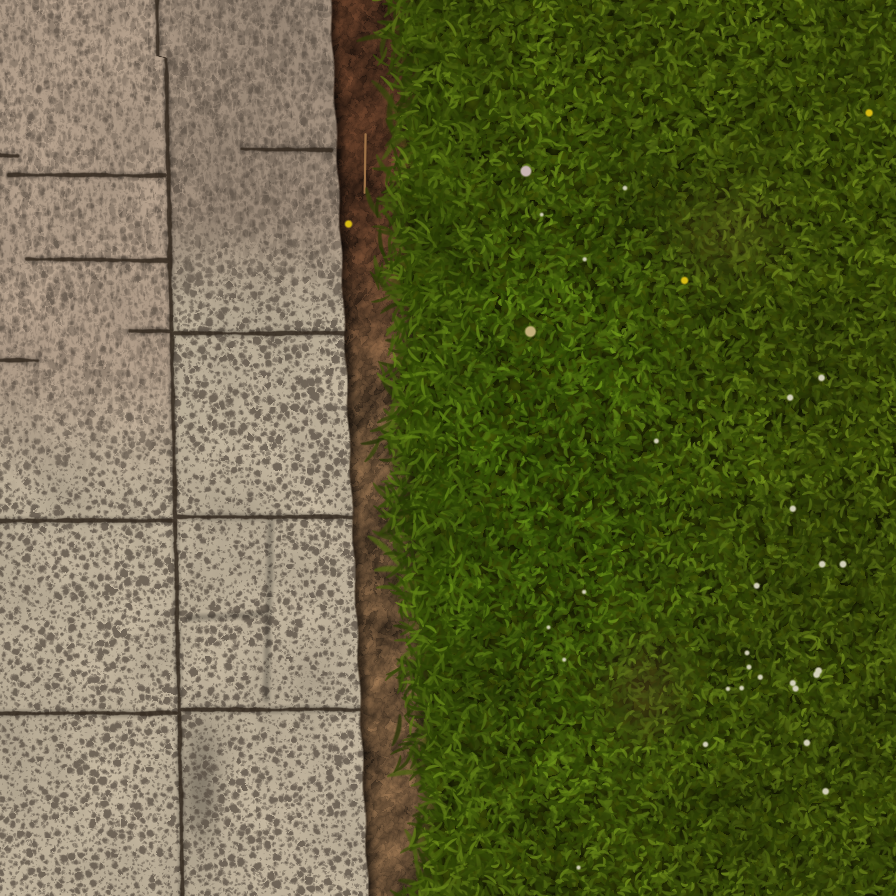
Write a WebGL 1 fragment shader that draws this texture.

```glsl
precision highp float;
uniform vec2 u_resolution;

float hash(vec2 p) {
  return fract(sin(dot(p, vec2(127.1, 311.7))) * 43758.5);
}

vec2 hash2(vec2 p) {
  return vec2(hash(p), hash(p + 41.3));
}

// Uneven variation from layered sines
float waves(vec2 p) {
  float sum = 0.0, gain = 0.5;
  for (int i = 0; i < 4; i++) {
    sum += gain * sin(p.x + 1.7 * sin(p.y * 0.8)) * cos(p.y + 1.3 * sin(p.x * 0.7));
    p = mat2(1.5, 1.2, -1.2, 1.5) * p + 2.3;
    gain *= 0.6;
  }
  return sum;
}

// Distance to the nearest cell point, and its random value
vec2 cellular(vec2 p) {
  vec2 best = vec2(9.0, 0.0);
  for (int k = 0; k < 9; k++) {
    vec2 id = floor(p) + vec2(mod(float(k), 3.0), floor(float(k) / 3.0)) - 1.0;
    float d = length(id + hash2(id) - p);
    if (d < best.x) best = vec2(d, hash(id + 7.7));
  }
  return best;
}

float segment(vec2 p, vec2 a, vec2 b) {
  vec2 ab = b - a;
  return length(p - a - ab * clamp(dot(p - a, ab) / dot(ab, ab), 0.0, 1.0));
}

float spot(vec2 p, vec2 center, vec2 size) {
  vec2 d = (p - center) / size;
  return exp(-dot(d, d));
}

float lawnEdge(float y) {
  return 0.442 + 0.025 * smoothstep(0.4, 0.22, y) + 0.006 * sin(y * 23.0) + 0.005 * sin(y * 71.0);
}

float specks(vec2 p, float density) {
  p += 0.0025 * vec2(waves(p.yx * 190.0), waves(p * 210.0));
  vec2 coarse = cellular(p * 105.0), fine = cellular(p * 190.0);
  float a = smoothstep(0.16, -0.16, coarse.x - density * (0.1 + 0.9 * coarse.y));
  return max(a, 0.7 * smoothstep(0.2, -0.2, fine.x - density * 0.8 * fine.y));
}

vec3 paving(vec2 p, float pathEdge) {
  float middle = 0.204 - 0.02 * p.y - 0.009 * smoothstep(0.935, 0.938, p.y);
  float isRight = step(middle, p.x);
  float smear = mix(smoothstep(0.42, 0.62, p.y), smoothstep(0.63, 0.78, p.y), isRight);
  float grime = waves(p * vec2(23.0, 17.0));
  float density = 0.47 + 0.16 * grime + 0.1 * isRight * smoothstep(0.42, 0.64, p.y);
  float speck = mix(specks(p, density), specks(p * vec2(1.15, 0.5), density), smear * 0.5);
  vec3 stone = mix(vec3(0.75, 0.7, 0.61), vec3(0.71, 0.63, 0.55), smear);
  stone *= 0.98 + 0.08 * grime - 0.1 * isRight * smear;
  stone *= 1.0 - 0.28 * isRight * spot(p, vec2(0.225, 0.12), vec2(0.022, 0.07));
  vec3 color = mix(stone, vec3(0.33, 0.29, 0.25), speck * 0.75);

  // Long joints, short cuts and faint cracks
  vec2 q = p + 0.0008 * vec2(waves(p.yy * 60.0), waves(p.xx * 60.0));
  float joint = abs(q.x - middle);
  for (int k = 0; k < 3; k++) {
    float n = float(k), y = 0.628 - 0.205 * n - 0.005 * n * (n - 1.0);
    if (k > 0 || isRight > 0.5) joint = min(joint, abs(q.y - y + 0.004 * (1.0 - isRight)));
  }
  joint = min(joint, segment(q, vec2(0.27, 0.834), vec2(0.37, 0.832)));
  joint = min(joint, segment(q, vec2(0.01, 0.805), vec2(0.184, 0.804)));
  joint = min(joint, segment(q, vec2(0.03, 0.711), vec2(0.188, 0.709)));
  joint = min(joint, segment(q, vec2(0.145, 0.631), vec2(0.19, 0.63)));
  joint = min(joint, segment(q, vec2(0.0, 0.598), vec2(0.042, 0.598)));
  joint = min(joint, segment(q, vec2(0.0, 0.827), vec2(0.02, 0.826)));
  float crack = min(segment(q, vec2(0.302, 0.415), vec2(0.297, 0.22)), segment(q, vec2(0.21, 0.31), vec2(0.3, 0.315)));
  color *= 1.0 - 0.25 * smoothstep(0.007, 0.0, crack) - 0.2 * smoothstep(0.007, 0.001, joint);
  float gap = 0.0032 + 0.0012 * waves(p * 70.0);
  return mix(color, vec3(0.2, 0.16, 0.12), 0.85 * smoothstep(gap, gap - 0.0022, joint));
}

vec3 soil(vec2 p, float pathEdge) {
  vec2 crumb = cellular(p * vec2(150.0, 125.0) + waves(p * 160.0));
  vec3 earth = mix(vec3(0.42, 0.32, 0.22), vec3(0.32, 0.2, 0.13), smoothstep(0.5, 0.8, p.y));
  earth *= 0.85 + 0.35 * crumb.y - 0.3 * crumb.x + 0.4 * waves(p * 50.0);
  float straw = segment(p, vec2(0.408, 0.85), vec2(0.407, 0.785));
  earth = mix(earth, vec3(0.62, 0.45, 0.28), smoothstep(0.002, 0.0005, straw));
  return earth * mix(0.5, 1.0, smoothstep(0.0, 0.012, p.x - pathEdge));
}

// Layers of curved, tapered blades rooted on the lawn
vec3 grass(vec2 p, vec3 ground) {
  float tone = waves(p * 13.0 + 1.0) + 0.6 * waves(p * 45.0);
  float inside = p.x - lawnEdge(p.y);
  float worn = 0.6 * spot(p, vec2(0.72, 0.23), vec2(0.04, 0.05)) + 0.4 * spot(p, vec2(0.81, 0.74), vec2(0.06, 0.05));
  float lush = 0.25 + 0.5 * spot(p, vec2(0.6, 0.45), vec2(0.2, 0.4));
  float reach = mix(1.0, 0.62, smoothstep(0.03, 0.13, inside));
  vec2 leaf = cellular(p * 95.0);
  vec3 under = vec3(0.18, 0.22, 0.02) * (0.75 + 0.8 * leaf.y - 0.5 * leaf.x);
  under = mix(under, vec3(0.25, 0.2, 0.08), worn);
  vec3 color = mix(ground, under, smoothstep(-0.012, 0.022, inside + 0.012 * tone));
  for (int layer = 0; layer < 8; layer++) {
    float n = float(layer), scale = 46.0 + 6.0 * n - 14.0 * mod(n, 2.0);
    vec2 g = p * scale + n * 17.3;
    for (int k = 0; k < 9; k++) {
      vec2 id = floor(g) + vec2(mod(float(k), 3.0), floor(float(k) / 3.0)) - 1.0;
      vec2 root = id + hash2(id + n), place = (root - n * 17.3) / scale, d = g - root;
      float rnd = hash(id + 3.1 * n + 5.0), angle = 6.283 * hash(id + 19.0 + n);
      vec2 axis = vec2(cos(angle), sin(angle));
      float along = dot(d, axis) / (reach * (0.35 + 0.6 * rnd));
      float across = abs(dot(d, vec2(-axis.y, axis.x)) - 0.13 * along * along);
      float width = 0.13 * sqrt(max(0.0, 1.0 - along * along));
      float cover = smoothstep(0.07, -0.07, across - width) * step(abs(along), 1.0);
      cover *= step(lawnEdge(place.y) - 0.022 * rnd * rnd, place.x);
      float light = hash(id + 2.0 * n + 71.0);
      vec3 blade = mix(vec3(0.17, 0.22, 0.02), vec3(0.42, 0.48, 0.11), light * light);
      blade *= mix(vec3(1.0), vec3(0.75, 1.0, 0.6), lush);
      blade = mix(blade, vec3(0.35, 0.31, 0.13), worn * 0.65);
      color = mix(color, blade * (0.88 + 0.04 * n + 0.2 * tone), cover * 0.75);
    }
  }
  return color;
}

void bloom(inout vec3 color, vec2 d, float radius, vec3 tint) {
  color = mix(color, tint, smoothstep(radius + 0.0015, radius - 0.0015, length(d)));
}

void main() {
  vec2 p = gl_FragCoord.xy / u_resolution;
  float pathEdge = 0.411 - 0.042 * p.y + 0.001 * sin(p.y * 90.0);
  vec3 color = grass(p, soil(p, pathEdge));
  color = mix(color, paving(p, pathEdge), smoothstep(0.0015, -0.0015, p.x - pathEdge));

  // Clustered and stray daisies, then larger blooms
  vec3 white = vec3(0.82, 0.81, 0.72), yellow = vec3(0.85, 0.74, 0.08);
  for (int i = 0; i < 26; i++) {
    vec2 r = hash2(vec2(float(i), 4.7));
    vec2 place = i < 9 ? vec2(0.79, 0.23) + r * vec2(0.14, 0.075) : vec2(0.6, 0.03) + r * vec2(0.39, 0.88);
    bloom(color, p - place, 0.002 + 0.002 * r.x, white);
  }
  bloom(color, p - vec2(0.587, 0.809), 0.006, vec3(0.78, 0.71, 0.7));
  bloom(color, p - vec2(0.592, 0.63), 0.006, vec3(0.76, 0.69, 0.48));
  bloom(color, p - vec2(0.97, 0.874), 0.004, yellow);
  bloom(color, p - vec2(0.764, 0.687), 0.004, yellow);
  bloom(color, p - vec2(0.389, 0.75), 0.004, yellow);
  gl_FragColor = vec4(color, 1.0);
}
```
